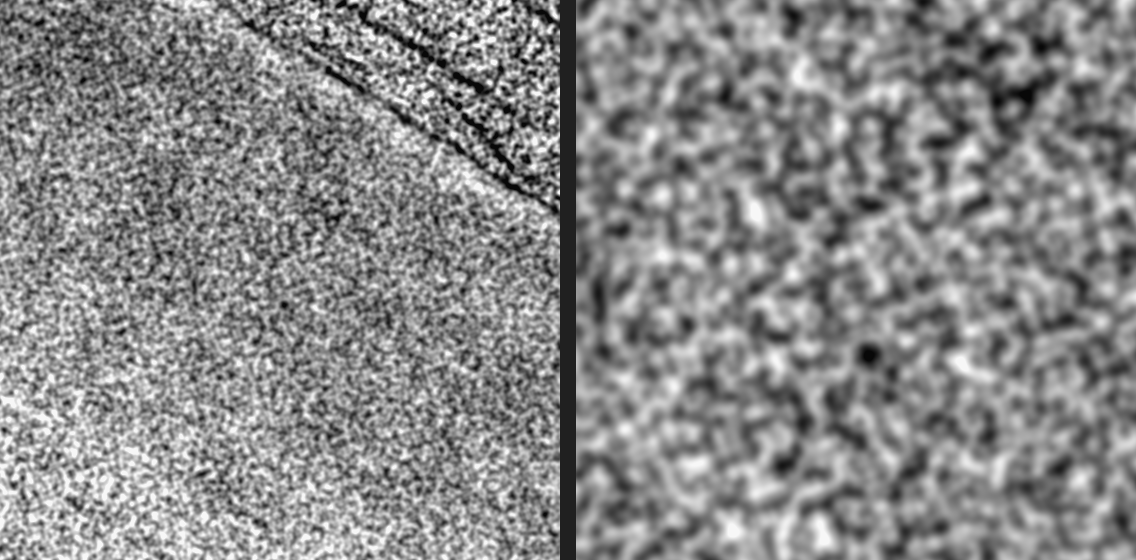
Left: the whole. Right: its middle third, enlarged.
Give the GLSL for this texture, as a WebGL 2 fragment shader.

```glsl
#version 300 es
precision highp float;
// Grey electron-micrograph grain with slanting dark membranes in the upper right corner.

uniform vec2 u_resolution;
out vec4 fragColor;

const float TONE_BRIGHT = 0.71;      // lower left
const float TONE_MID = 0.535;        // everywhere else
const float GRAIN_CONTRAST = 0.70;
const float GRAIN_COARSE = 62.0;     // noise cells across the canvas
const float GRAIN_FINE = 97.0;
const float PATCH_CONTRAST = 0.17;
const float STREAK_CONTRAST = 0.17;
const vec2 ALONG = vec2(0.850, -0.527);   // direction of the membranes
const vec2 ACROSS = vec2(0.527, 0.850);
const vec2 MEMBRANE_ORIGIN = vec2(0.39, 0.995);
const float MEMBRANE_WIDTH = 0.0065;
const float MEMBRANE_DARKNESS = 0.46;
const float HALO_LIGHT = 0.21;

float hash(vec2 cell) {
    uvec2 q = uvec2(ivec2(cell)) * uvec2(1597334673u, 3812015801u);
    uint h = (q.x ^ q.y) * 1597334673u;
    h = (h ^ (h >> 15)) * 2246822519u;
    h ^= h >> 13;
    return float(h >> 8) / 16777216.0;
}

float cornerSlope(vec2 cell, vec2 offset) {
    float angle = 6.28319 * hash(cell);
    return dot(vec2(cos(angle), sin(angle)), offset);
}

// Gradient noise centred on zero
float noise(vec2 p) {
    vec2 i = floor(p), f = p - i;
    vec2 u = f * f * f * (f * (f * 6.0 - 15.0) + 10.0);
    vec2 e = vec2(1.0, 0.0);
    float low = mix(cornerSlope(i, f), cornerSlope(i + e.xy, f - e.xy), u.x);
    float high = mix(cornerSlope(i + e.yx, f - e.yx), cornerSlope(i + e.xx, f - e.xx), u.x);
    return mix(low, high, u.y);
}

vec2 rotate(vec2 p, float a) {
    float c = cos(a), s = sin(a);
    return vec2(c * p.x - s * p.y, s * p.x + c * p.y);
}

float ridge(float d, float width) {
    return exp(-d * d / (width * width));
}

float grain(vec2 p) {
    float coarse = noise(rotate(p, 0.45) * GRAIN_COARSE + 17.3);
    float fine = noise(rotate(p, 1.2) * GRAIN_FINE + 151.7);
    return 0.78 * coarse + 0.68 * fine;
}

// Broad light and dark areas
float background(vec2 p) {
    float tone = mix(TONE_BRIGHT, TONE_MID, smoothstep(0.12, 0.78, 0.6 * p.x + p.y));
    tone -= 0.09 * ridge(length((p - vec2(0.12, 0.97)) * vec2(0.7, 1.0)), 0.13);
    tone -= 0.05 * ridge(length((p - vec2(0.42, 0.77)) * vec2(0.6, 1.0)), 0.13);
    vec2 slanted = vec2(dot(p, ALONG), dot(p, ACROSS));
    tone += PATCH_CONTRAST * noise(p * 7.0 + 31.4);
    tone += STREAK_CONTRAST * noise(slanted * vec2(13.0, 21.0) + 63.1);
    return tone + 0.13 * noise(p * 31.0 + 88.6);
}

void main() {
    vec2 p = gl_FragCoord.xy / u_resolution;

    // Signed height above the lowest membrane, slightly wavy
    float height = dot(p - MEMBRANE_ORIGIN, ACROSS);
    height += 0.010 * noise(p * 9.0 + 5.2) + 0.007 * noise(p * 28.0 + 42.9);

    // Dark membranes: lowest, arched middle, thick upper and corner
    float arch = 0.025 + 0.05 * ridge(p.x - 0.76, 0.11);
    float lowest = ridge(height, MEMBRANE_WIDTH) * smoothstep(0.34, 0.42, p.x);
    float middle = ridge(height - arch, MEMBRANE_WIDTH) * smoothstep(0.50, 0.60, p.x);
    float upper = ridge(height - 0.116, 1.3 * MEMBRANE_WIDTH)
        * smoothstep(0.56, 0.63, p.x) * (1.0 - smoothstep(0.95, 0.99, p.x));
    float corner = ridge(height - 0.289, MEMBRANE_WIDTH) * smoothstep(0.89, 0.93, p.x);
    float breaks = clamp(0.85 + 1.1 * noise(p * 34.0 + 9.7), 0.3, 1.2);
    float dark = max(max(lowest, 0.9 * middle), max(upper, corner)) * breaks;

    // Pale bands beside the membranes
    float halo = ridge(height + 0.031, 0.021) * smoothstep(0.24, 0.34, p.x);
    halo += 0.8 * ridge(length(p - vec2(0.645, 0.945)), 0.045);
    halo += 0.5 * ridge(height - 0.090, 0.014) * smoothstep(0.80, 0.90, p.x);
    halo *= 0.85 + 0.9 * noise(p * 17.0 + 73.5);

    // Grain is harsher among the membranes and in the pale corner
    float harsh = 0.92 + 0.45 * smoothstep(-0.01, 0.03, height)
        + 0.20 * (1.0 - smoothstep(0.2, 0.6, 0.6 * p.x + p.y));

    float grey = background(p) + HALO_LIGHT * halo - MEMBRANE_DARKNESS * dark;
    grey += GRAIN_CONTRAST * harsh * (1.0 - 0.35 * min(dark, 1.0)) * grain(p);
    fragColor = vec4(vec3(clamp(grey, 0.03, 0.97)), 1.0);
}
```
